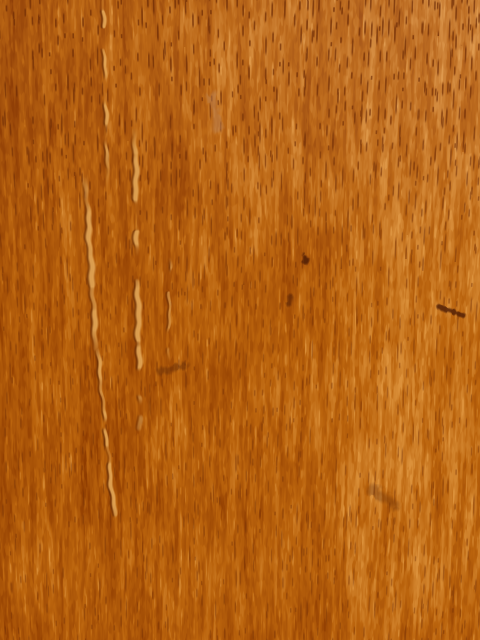
A Shadertoy shader for this texture:

```glsl
// Varnished orange-brown wood with upright grain, pale splits and a few stains.
// Stretched cellular noise makes the fibres, hashed dashes make the pores,
// and layered sines give the slow drift of tone over the board.

float hash(vec2 p) {
    return fract(sin(dot(p, vec2(127.1, 311.7))) * 43758.545);
}

// Smooth cellular noise: blends the random values of nearby cell points
float cells(vec2 p) {
    vec2 id = floor(p), f = fract(p);
    float sum = 0.0, total = 0.0;
    for (int j = -1; j <= 1; j++)
    for (int i = -1; i <= 1; i++) {
        vec2 o = vec2(i, j), c = id + o;
        vec2 d = o + vec2(hash(c), hash(c + 17.3)) - f;
        float w = exp(-7.0 * dot(d, d));
        sum += w * hash(c + 41.9);
        total += w;
    }
    return sum / total;
}

// Short tapered dashes, at most one per grid cell, with columns staggered
float dashes(vec2 p, vec2 size, float density) {
    vec2 q = p / size;
    q.y += 9.0 * hash(vec2(floor(q.x), 3.7));
    vec2 id = floor(q), f = fract(q);
    float halfLength = mix(0.15, 0.48, hash(id + 5.1));
    float x = (f.x - mix(0.3, 0.7, hash(id + 8.2))) * size.x;
    float taper = 1.0 - smoothstep(0.4, 1.0, abs(f.y - 0.5) / halfLength);
    float line = 1.0 - smoothstep(0.0003, 0.0021, abs(x));
    return line * taper * step(hash(id), density);
}

// Distance to a segment in x, position along it in y
vec2 segment(vec2 p, vec2 a, vec2 b) {
    vec2 d = b - a;
    float t = clamp(dot(p - a, d) / dot(d, d), 0.0, 1.0);
    return vec2(length(p - a - d * t), t);
}

// Ragged split: x is the pale core, y the dark lip beside it
vec2 split(vec2 p, vec2 a, vec2 b, float width) {
    p.x += 0.0012 * sin(p.y * 83.0) + 0.0008 * sin(p.y * 211.0 + 1.0);
    float ragged = cells(vec2(a.x * 90.0, p.y * 42.0));
    float w = width * mix(0.3, 1.5, ragged);
    vec2 s = segment(p, a, b);
    float lip = segment(p + vec2(0.003, 0.0), a, b).x;
    float fade = smoothstep(0.0, 0.12, s.y) * smoothstep(1.0, 0.8, s.y);
    vec2 mask = 1.0 - smoothstep(vec2(w * 0.3), vec2(w + 0.0012), vec2(s.x, lip));
    return mask * fade * smoothstep(0.15, 0.6, ragged);
}

// Soft stain along a segment, with a mottled edge
float stain(vec2 p, vec2 a, vec2 b, float radius) {
    float rough = 0.7 * radius * (cells(p * vec2(170.0, 110.0)) - 0.5);
    return 1.0 - smoothstep(radius * 0.2, radius, segment(p, a, b).x + rough);
}

void mainImage(out vec4 fragColor, in vec2 fragCoord) {
    vec2 p = fragCoord / iResolution.y;

    // Grain fans out slightly towards the top
    vec2 g = p;
    g.x += (p.y - 0.5) * (0.035 - 0.11 * p.x) + 0.0015 * sin(p.y * 9.0 + p.x * 14.0);
    float top = smoothstep(0.45, 1.0, p.y);
    float right = smoothstep(0.1, 0.7, p.x);

    // Slow tone: bright right side, dim left edge and lower border
    float tone = 0.35 + 0.27 * right;
    tone += 0.05 * sin(g.x * 23.0 + 1.5 * sin(p.y * 5.0)) + 0.04 * sin(p.y * 13.0 + p.x * 8.0);
    tone -= 0.16 * smoothstep(0.12, 0.0, p.x) + 0.12 * smoothstep(0.12, 0.0, p.y);
    tone -= 0.10 * smoothstep(0.3, 0.0, length((p - vec2(0.28, 0.48)) * vec2(1.0, 0.7)));
    tone += 0.16 * smoothstep(0.2, 0.0, length((p - vec2(0.68, 0.5)) * vec2(1.0, 0.7)));

    // Fibres from coarse to fine, plus blotches
    tone += 0.30 * (cells(g * vec2(75.0, 5.0)) - 0.5);
    tone += 0.50 * (cells(g * vec2(210.0, 17.0) + 31.0) - 0.5);
    tone += 0.32 * (cells(g * vec2(330.0, 75.0) + 67.0) - 0.5);
    tone += 0.22 * (cells(g * vec2(13.0, 9.0) + 12.0) - 0.5);

    // Pale flecks show most in the lower half
    tone += 0.28 * dashes(g + 2.3, vec2(0.011, 0.05), 0.45 - 0.2 * top);

    vec3 dark = vec3(0.61, 0.28, 0.015), amber = vec3(0.73, 0.39, 0.05);
    vec3 honey = vec3(0.84, 0.54, 0.20);
    vec3 color = mix(dark, amber, clamp(tone * 2.0, -0.4, 1.0));
    color = mix(color, honey, clamp(tone * 2.0 - 1.0, 0.0, 1.2));

    // Dull sheen on the upper right
    color += vec3(0.01, 0.035, 0.085) * top * (0.35 + 0.65 * right);

    // Dark pores, dense and long at the upper right
    float pores = dashes(g, vec2(0.0085, 0.045), 0.25 + 0.5 * top * right);
    pores = max(pores, dashes(g + 0.71, vec2(0.012, 0.027), 0.3));
    color = mix(color, vec3(0.43, 0.17, 0.02), pores * (0.38 + 0.32 * top));

    // Pale splits with dark lips
    vec2 s = split(p, vec2(0.159, 1.08), vec2(0.169, 0.70), 0.0025);
    s = max(s, split(p, vec2(0.134, 0.73), vec2(0.152, 0.43), 0.0045));
    s = max(s, split(p, vec2(0.151, 0.47), vec2(0.184, 0.15), 0.0028));
    s = max(s, split(p, vec2(0.211, 0.82), vec2(0.220, 0.28), 0.0042));
    s = max(s, 0.7 * split(p, vec2(0.266, 0.60), vec2(0.263, 0.43), 0.0018));
    color = mix(color, vec3(0.36, 0.15, 0.02), 0.65 * s.y);
    color = mix(color, vec3(0.90, 0.66, 0.34), 0.9 * s.x);

    // Knots, smudges and one greyish scuff
    float marks = stain(p, vec2(0.477, 0.594), vec2(0.477, 0.598), 0.008);
    marks = max(marks, 0.65 * stain(p, vec2(0.452, 0.527), vec2(0.453, 0.535), 0.007));
    marks = max(marks, 0.95 * stain(p, vec2(0.686, 0.521), vec2(0.724, 0.507), 0.006));
    marks = max(marks, 0.45 * stain(p, vec2(0.252, 0.420), vec2(0.288, 0.428), 0.009));
    marks = max(marks, 0.35 * stain(p, vec2(0.582, 0.234), vec2(0.617, 0.212), 0.013));
    color = mix(color, vec3(0.30, 0.11, 0.02), 0.85 * marks);
    float scuff = stain(p, vec2(0.332, 0.85), vec2(0.340, 0.80), 0.011);
    color = mix(color, vec3(0.73, 0.52, 0.36), 0.45 * scuff);

    fragColor = vec4(clamp(color, 0.0, 1.0), 1.0);
}
```
